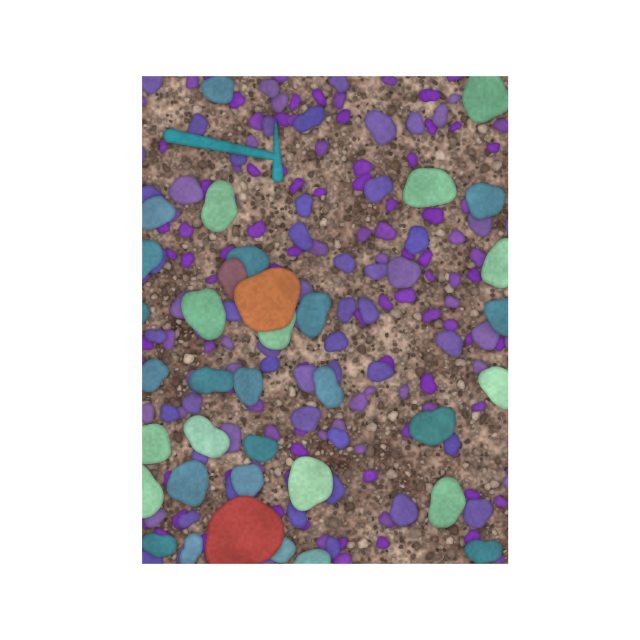
Give the GLSL for this texture, as a WebGL 2 fragment shader.

```glsl
#version 300 es
precision highp float;
// A framed bed of sandy gravel strewn with tinted cobbles, a small hammer on top.
// Jittered grids of rounded stones, from grit to boulders, are painted in order of
// size over wrapping noise; a plain white margin closes the tile.
uniform vec2 u_resolution;
out vec4 fragColor;

const vec2 PANEL_MIN = vec2(0.222, 0.119);
const vec2 PANEL_MAX = vec2(0.794, 0.881);
const vec3 MARGIN = vec3(1.0);
const vec3 SAND = vec3(0.82, 0.70, 0.62);
const vec3 EARTH = vec3(0.50, 0.385, 0.335);
const vec3 PEBBLE_DARK = vec3(0.38, 0.30, 0.26);
const vec3 PEBBLE_LIGHT = vec3(0.80, 0.71, 0.64);
const vec3 PURPLE = vec3(0.49, 0.22, 0.68);
const vec3 MAUVE = vec3(0.51, 0.39, 0.61);
const vec3 INDIGO = vec3(0.37, 0.33, 0.66);
const vec3 TEAL = vec3(0.23, 0.48, 0.51);
const vec3 STEEL = vec3(0.40, 0.55, 0.64);
const vec3 GREEN = vec3(0.43, 0.66, 0.52);
const vec3 MINT = vec3(0.65, 0.84, 0.68);
const vec3 RUST = vec3(0.73, 0.45, 0.28);
const vec3 BRICK = vec3(0.67, 0.28, 0.26);
const vec3 PLUM = vec3(0.52, 0.36, 0.40);
const vec3 HAMMER = vec3(0.20, 0.56, 0.60);
const float SHADOW_WIDTH = 0.003;

vec3 hash3(vec3 p) {
  p = fract(p * vec3(0.1031, 0.1030, 0.0973));
  p += dot(p, p.yxz + 33.33);
  return fract((p.xxy + p.yxx) * p.zyx);
}

// Value noise that repeats after "count" cells.
float noise(vec2 uv, float count) {
  vec2 g = uv * count, i = floor(g), f = fract(g);
  f = f * f * (3.0 - 2.0 * f);
  float a = hash3(vec3(mod(i, count), count)).x;
  float b = hash3(vec3(mod(i + vec2(1, 0), count), count)).x;
  float c = hash3(vec3(mod(i + vec2(0, 1), count), count)).x;
  float d = hash3(vec3(mod(i + 1.0, count), count)).x;
  return mix(mix(a, b, f.x), mix(c, d, f.x), f.y);
}

float fbm(vec2 uv, float count) {
  float sum = 0.0, weight = 0.5;
  for (int k = 0; k < 4; k++) {
    sum += weight * noise(uv, count);
    count *= 2.0;
    weight *= 0.5;
  }
  return sum / 0.9375;
}

// Blunt ellipse with a gently uneven outline.
float stoneDistance(vec2 d, vec2 radii, float angle, float phase) {
  float c = cos(angle), s = sin(angle);
  d = mat2(c, -s, s, c) * d + 1e-6;
  vec2 q = pow(abs(d / radii), vec2(2.4));
  float a = atan(d.y, d.x);
  float bumps = 0.08 * sin(2.0 * a + phase) + 0.07 * sin(3.0 * a + 2.3 * phase)
              + 0.03 * sin(5.0 * a + 4.1 * phase);
  return (pow(q.x + q.y, 1.0 / 2.4) - 1.0 + bumps) * min(radii.x, radii.y);
}

// Cobbles avoid a gravel lane right of the middle and thin out at the top.
float cobbleDensity(vec2 p) {
  float lane = smoothstep(0.52, 0.57, p.x) * (1.0 - smoothstep(0.66, 0.71, p.x));
  return (1.0 - 0.92 * lane) * (1.0 - 0.7 * smoothstep(0.68, 0.76, p.y));
}

// One grid of stones: distance, size (0-1) and hue (0-1) of the nearest.
vec3 stoneLayer(vec2 uv, float count, float fill, float sorting) {
  vec3 best = vec3(1.0, 0.0, 0.0);
  vec2 cell = floor(uv * count);
  for (int y = -1; y <= 1; y++)
  for (int x = -1; x <= 1; x++) {
    vec2 id = cell + vec2(x, y);
    vec3 key = vec3(mod(id, count), count * 1.7);
    vec3 place = hash3(key), form = hash3(key + 71.3);
    vec2 centre = (id + 0.5 + 0.55 * (place.xy - 0.5)) / count;
    if (place.z > fill * mix(1.0, cobbleDensity(centre), sorting)) continue;
    float radius = mix(0.27, 0.48, form.x) / count;
    vec2 radii = radius * vec2(1.0, mix(0.58, 0.95, form.y));
    float d = stoneDistance(uv - centre, radii, 6.283 * form.z, 40.0 * place.x);
    if (d < best.x) best = vec3(d, form.x, fract(form.y * 7.0 + place.y));
  }
  return best;
}

vec3 paint(vec3 under, float d, vec3 tint, float grain, float aa) {
  under *= 1.0 - 0.25 * exp(-max(d, 0.0) / SHADOW_WIDTH);
  vec3 body = tint * (0.80 + 0.40 * grain) * mix(0.84, 1.0, smoothstep(0.0, 0.005, -d));
  return mix(body, under, smoothstep(-aa, aa, d));
}

float taperedBar(vec2 p, vec2 a, vec2 b, float startWidth, float endWidth) {
  float t = clamp(dot(p - a, b - a) / dot(b - a, b - a), 0.0, 1.0);
  return length(p - mix(a, b, t)) - mix(startWidth, endWidth, t);
}

void main() {
  vec2 uv = gl_FragCoord.xy / u_resolution;
  float aa = 0.75 / min(u_resolution.x, u_resolution.y);
  float grain = fbm(uv, 40.0), grit = noise(uv, 230.0);

  // Sand with damp patches, then grit and pebbles.
  float damp = fbm(uv, 7.0) - 0.28 * (uv.y - 0.5);
  float tone = 0.60 - 1.5 * (damp - 0.5) + 1.2 * (grain - 0.5) + 0.65 * (grit - 0.5);
  vec3 col = mix(EARTH, SAND, clamp(tone, -0.35, 1.2));
  for (int k = 0; k < 3; k++) {
    vec3 s = stoneLayer(uv, 140.0 - 42.0 * float(k), 0.42 - 0.09 * float(k), 0.0);
    col = paint(col, s.x, mix(PEBBLE_DARK, PEBBLE_LIGHT, s.z), 0.5 * (grain + grit), aa);
  }

  // Tinted stones: small purple, medium violet, large teal to green.
  float texture_ = mix(fbm(uv, 26.0), grit, 0.25);
  vec3 s = stoneLayer(uv, 29.0, 0.34, 0.0);
  col = paint(col, s.x, mix(PURPLE, MAUVE, s.z * s.z), texture_, aa);
  s = stoneLayer(uv, 18.0, 0.46, 0.25);
  col = paint(col, s.x, mix(INDIGO, MAUVE, s.z), texture_, aa);
  s = stoneLayer(uv, 11.0, 0.82, 1.0);
  vec3 cobble = mix(mix(TEAL, STEEL, s.z), mix(GREEN, MINT, s.z), smoothstep(0.5, 0.68, s.y));
  col = paint(col, s.x, cobble, texture_, aa);

  // Warm boulders and the hammer.
  col = paint(col, stoneDistance(uv - vec2(0.367, 0.562), vec2(0.023, 0.033), 0.3, 1.0), PLUM, texture_, aa);
  col = paint(col, stoneDistance(uv - vec2(0.419, 0.532), vec2(0.048, 0.050), 0.2, 4.0), RUST, texture_, aa);
  col = paint(col, stoneDistance(uv - vec2(0.380, 0.166), vec2(0.064, 0.052), 0.1, 2.5), BRICK, texture_, aa);
  float hammer = min(taperedBar(uv, vec2(0.266, 0.788), vec2(0.430, 0.755), 0.011, 0.006),
                     taperedBar(uv, vec2(0.431, 0.806), vec2(0.434, 0.724), 0.002, 0.009));
  col = paint(col, hammer, HAMMER, texture_, aa);

  // White margin.
  vec2 outside = max(PANEL_MIN - uv, uv - PANEL_MAX);
  col = mix(col, MARGIN, smoothstep(-aa, aa, max(outside.x, outside.y)));
  fragColor = vec4(clamp(col, 0.0, 1.0), 1.0);
}
```
